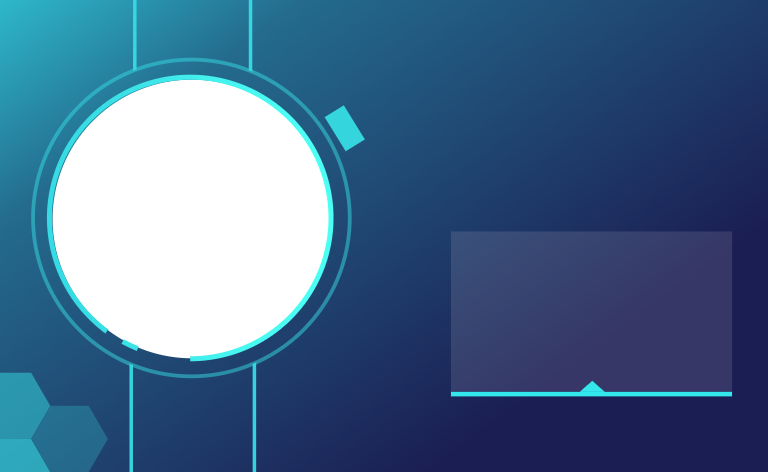
A WebGL 1 fragment shader for this background:

```glsl
precision mediump float;
uniform vec2 u_resolution;

// Lengths are fractions of the canvas height
#define DIAL_CENTER vec2(0.4066, 0.5361)
#define RING_CENTER vec2(0.4030, 0.5382)
#define DIAL_RADIUS 0.2952
#define RING_RADIUS 0.2983
#define HALO_RADIUS 0.3355
#define PANEL_CENTER vec2(1.2532, 0.3397)
#define PANEL_HALF vec2(0.2978, 0.1699)
#define HEX_APOTHEM 0.0701
#define TEAL vec3(0.18, 0.72, 0.79)
#define OCEAN vec3(0.14, 0.42, 0.555)
#define NAVY vec3(0.105, 0.117, 0.325)
#define CYAN vec3(0.21, 0.86, 0.89)

// Smooth coverage of a signed distance, one pixel wide
float cover(float d) {
  return clamp(0.5 - d * u_resolution.y, 0.0, 1.0);
}

float boxDist(vec2 p, vec2 halfSize) {
  vec2 d = abs(p) - halfSize;
  return max(d.x, d.y);
}

float hexDist(vec2 p) {
  p = abs(p);
  return max(p.y, 0.866 * p.x + 0.5 * p.y) - HEX_APOTHEM;
}

// Positive inside the angular gap, measured along the ring
float gapDist(float angle, float from, float to) {
  return (0.5 * (to - from) - abs(angle - 0.5 * (from + to))) * RING_RADIUS;
}

vec3 backdrop(vec2 p) {
  float t = dot(vec2(p.x, 1.0 - p.y), vec2(0.593, 0.805));
  vec3 color = mix(TEAL, OCEAN, clamp(t / 0.383, 0.0, 1.0));
  return mix(color, NAVY, clamp((t - 0.383) / 0.962, 0.0, 1.0));
}

vec3 addHexagons(vec3 color, vec2 p) {
  for (int i = 0; i < 3; i++) {
    float row = float(i);
    float odd = mod(row, 2.0);
    vec2 center = vec2(0.0255 + 0.122 * odd, (2.0 - row) * HEX_APOTHEM);
    float alpha = 0.5 + 0.075 * row - 0.325 * odd;
    color = mix(color, CYAN, alpha * cover(hexDist(p - center)));
  }
  return color;
}

vec3 addWatch(vec3 color, vec2 p) {
  // Strap lines, cut off by the halo
  float halo = length(p - vec2(0.4055, 0.5382)) - HALO_RADIUS;
  vec2 strap = p.y > 0.538 ? vec2(0.4082, 0.1226) : vec2(0.4085, 0.1305);
  float line = abs(abs(p.x - strap.x) - strap.y) - 0.0037;
  color = mix(color, CYAN, 0.95 * cover(max(line, -halo)));
  color = mix(color, CYAN, 0.5 * cover(abs(halo) - 0.004));

  // Tilted crown button
  vec2 b = p - vec2(0.7304, 0.7282);
  vec2 axis = vec2(0.525, -0.851);
  vec2 local = vec2(dot(b, axis), dot(b, vec2(-axis.y, axis.x)));
  color = mix(color, CYAN, 0.95 * cover(boxDist(local, vec2(0.0425, 0.0239))));

  // White dial
  color = mix(color, vec3(1.0), cover(length(p - DIAL_CENTER) - DIAL_RADIUS));

  // Broken ring, brighter to the right; angle runs from the bottom to the left
  vec2 q = p - RING_CENTER;
  float angle = atan(-q.x, -q.y);
  float gaps = max(gapDist(angle, 0.0, 0.382), gapDist(angle, 0.5, 0.634));
  float ring = max(abs(length(q) - RING_RADIUS) - 0.0053, gaps);
  vec3 glow = mix(CYAN, vec3(0.3, 1.0, 0.96), smoothstep(-0.3, 0.3, q.x));
  return mix(color, glow, cover(ring));
}

vec3 addPanel(vec3 color, vec2 p) {
  vec2 q = p - PANEL_CENTER;
  color = mix(color, vec3(0.92, 0.87, 0.9), 0.13 * cover(boxDist(q, PANEL_HALF)));

  // Base bar and its pointer
  float bar = boxDist(q + vec2(0.0, PANEL_HALF.y + 0.0048), vec2(PANEL_HALF.x, 0.0048));
  vec2 tip = p - vec2(1.2548, 0.1932);
  float pointer = max(dot(vec2(abs(tip.x), tip.y), vec2(0.66, 0.75)), -0.0235 - tip.y);
  return mix(color, vec3(0.2, 0.91, 0.93), cover(min(bar, pointer)));
}

void main() {
  vec2 p = gl_FragCoord.xy / u_resolution.y;
  vec3 color = backdrop(p);
  color = addHexagons(color, p);
  color = addWatch(color, p);
  color = addPanel(color, p);
  gl_FragColor = vec4(color, 1.0);
}
```
